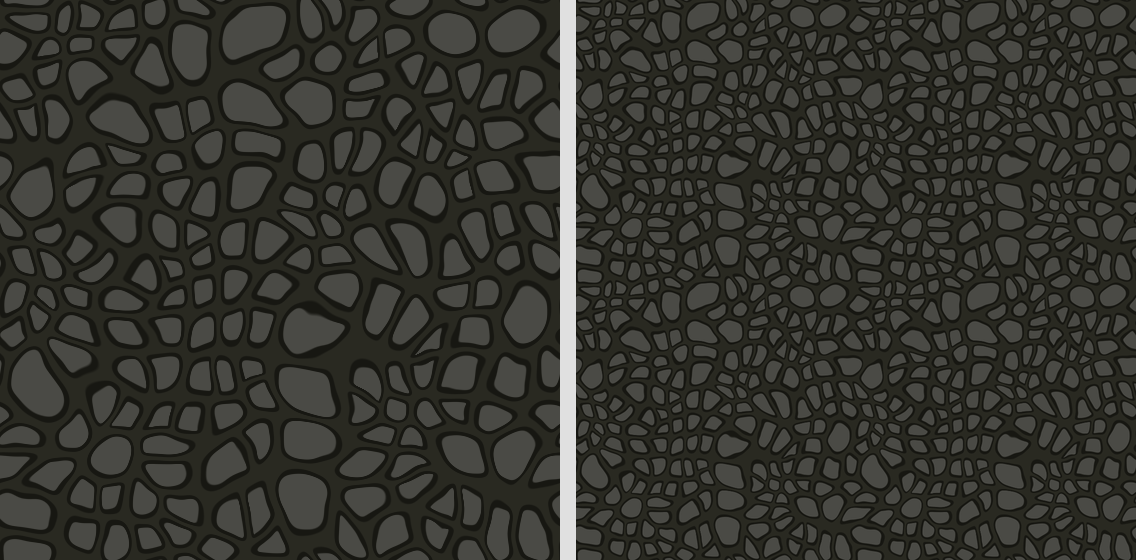
Left, the tile; right, the same tile 2 across and 2 down.
Write a WebGL 1 fragment shader that draws this pattern.

```glsl
precision highp float;
uniform vec2 u_resolution;

const float CELLS = 16.0; // lattice cells per tile side, even

vec2 hash2(vec2 p) {
  return fract(sin(vec2(dot(p, vec2(127.1, 311.7)), dot(p, vec2(269.5, 183.3)))) * 43758.5);
}

// Gradient noise that wraps after "period" lattice steps
float corner(vec2 i, vec2 offset, float period, float seed) {
  return dot(hash2(mod(i, period) + seed) * 2.0 - 1.0, offset);
}

float gradientNoise(vec2 p, float period, float seed) {
  vec2 i = floor(p), f = p - i;
  vec2 u = f * f * f * (f * (f * 6.0 - 15.0) + 10.0);
  vec2 e = vec2(1.0, 0.0);
  return mix(
    mix(corner(i, f, period, seed), corner(i + e, f - e, period, seed), u.x),
    mix(corner(i + e.yx, f - e.yx, period, seed), corner(i + 1.0, f - 1.0, period, seed), u.x),
    u.y);
}

vec2 warp(vec2 uv, float freq, float seed) {
  return vec2(gradientNoise(uv * freq, freq, seed), gradientNoise(uv * freq, freq, seed + 37.0));
}

// Stone seed of a cell: xy = position, z = weight (negative if merged away).
// Blocks of 2x2 cells may merge into one large or two long stones.
vec3 stoneSeed(vec2 cell) {
  vec2 block = floor(cell / 2.0);
  float kind = hash2(mod(block, CELLS / 2.0) + 31.0).x;
  vec2 span = kind < 0.25 ? vec2(2.0)
            : kind < 0.41 ? vec2(2.0, 1.0)
            : kind < 0.55 ? vec2(1.0, 2.0) : vec2(1.0);
  if (dot(cell - 2.0 * block, span - 1.0) > 0.5) return vec3(cell, -1.0);
  vec2 wrapped = mod(cell, CELLS);
  vec2 jitter = (hash2(wrapped) - 0.5) * 0.62;
  float weight = 0.18 * (span.x * span.y - 1.0) + 0.1 * hash2(wrapped + 71.0).x;
  return vec3(cell + 0.5 * span + jitter, weight);
}

void main() {
  vec2 uv = gl_FragCoord.xy / u_resolution;
  vec2 p = uv * CELLS + 1.2 * warp(uv, 5.0, 3.0) + 0.2 * warp(uv, 18.0, 11.0);

  // Owner of this point in the weighted Voronoi diagram
  vec2 home = floor(p), ownerCell = home;
  vec3 owner = vec3(p, 0.0);
  float nearest = 1e5;
  for (int y = -3; y <= 2; y++) {
    for (int x = -3; x <= 2; x++) {
      vec2 cell = home + vec2(float(x), float(y));
      vec3 s = stoneSeed(cell);
      float power = dot(p - s.xy, p - s.xy) - s.z;
      if (s.z >= 0.0 && power < nearest) {
        nearest = power;
        owner = s;
        ownerCell = cell;
      }
    }
  }

  // Rounded polygon: a 5-norm over the sides shared with the neighbours
  float sum = 0.0;
  vec2 slope = vec2(0.0);
  for (int y = -3; y <= 3; y++) {
    for (int x = -3; x <= 3; x++) {
      if (x == 0 && y == 0) continue;
      vec3 s = stoneSeed(ownerCell + vec2(float(x), float(y)));
      if (s.z < 0.0) continue;
      vec2 toward = s.xy - owner.xy;
      float gap = length(toward);
      vec2 normal = toward / gap;
      float side = max((gap * gap + owner.z - s.z) / (2.0 * gap) - 0.06, 0.02);
      float t = max(dot(p - owner.xy, normal) / side, 0.0);
      float t4 = t * t * t * t;
      sum += t4 * t;
      slope += t4 * normal / side;
    }
  }
  sum = max(sum, 1e-9);
  float radius = pow(sum, 0.8) / (length(slope) + 1e-9);
  float inside = (1.0 - pow(sum, 0.2)) * radius;

  // Brushed outline of uneven width
  float brush = 1.0 + 0.7 * gradientNoise(uv * 22.0, 22.0, 53.0);
  float outline = 0.14 * brush * radius / (radius + 0.08);

  float soft = 0.75 * CELLS / u_resolution.y;
  vec3 mortar = vec3(0.16, 0.16, 0.13);
  vec3 ink = vec3(0.09, 0.09, 0.07);
  vec3 stone = vec3(0.29, 0.29, 0.27);
  vec3 color = mix(mortar, ink, smoothstep(-soft, soft, inside));
  color = mix(color, stone, smoothstep(-soft, soft, inside - outline));
  gl_FragColor = vec4(color, 1.0);
}
```
